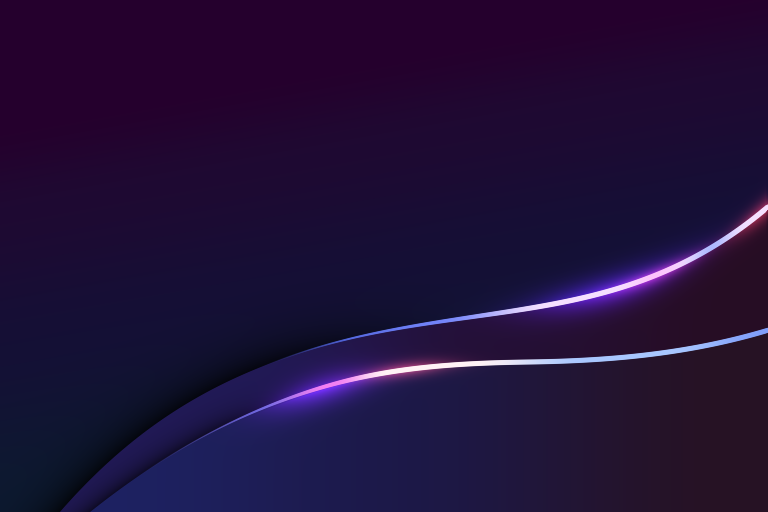
Reproduce this background procedurally as a WebGL 2 fragment shader.

```glsl
#version 300 es
precision highp float;

uniform vec2 u_resolution;
out vec4 fragColor;

// Cubic through two points a and b with the given end slopes
float hermite(float x, vec2 a, vec2 b, float slopeA, float slopeB) {
  float w = b.x - a.x;
  float t = clamp((x - a.x) / w, 0.0, 1.0);
  float s = 1.0 - t;
  return a.y * s * s * (1.0 + 2.0 * t) + b.y * t * t * (1.0 + 2.0 * s)
       + w * t * s * (slopeA * s - slopeB * t);
}

float upperCurve(float x) {
  if (x < 0.586) return hermite(x, vec2(0.117, 0.0), vec2(0.586, 0.311), 1.15, 0.33) + 1.15 * min(x - 0.117, 0.0);
  if (x < 0.977) return hermite(x, vec2(0.586, 0.311), vec2(0.977, 0.389), 0.33, 0.15);
  return hermite(x, vec2(0.977, 0.389), vec2(1.5, 0.596), 0.15, 0.85);
}

float lowerCurve(float x) {
  if (x < 0.645) return hermite(x, vec2(0.176, 0.0), vec2(0.645, 0.248), 0.8, 0.28) + 0.8 * min(x - 0.176, 0.0);
  if (x < 1.035) return hermite(x, vec2(0.645, 0.248), vec2(1.035, 0.293), 0.28, 0.015);
  return hermite(x, vec2(1.035, 0.293), vec2(1.5, 0.355), 0.015, 0.3);
}

// Signed distance across a curve, from its height and local slope
float across(float y, float height, float nextHeight) {
  float slope = (nextHeight - height) / 0.004;
  return (y - height) / sqrt(1.0 + slope * slope);
}

// Soft bump along the curve, centred at c
float bump(float x, float c, float width) {
  float d = (x - c) / width;
  return exp(-d * d);
}

// Tight core plus wide halo around a curve
float halo(float d, float width) {
  d = abs(d) / width;
  return 0.65 * exp(-d * 1.6) + 0.35 * exp(-d * d * 0.5);
}

float stroke(float d, float halfWidth, float pixel) {
  return 1.0 - smoothstep(-0.6 * pixel, 0.6 * pixel, abs(d) - halfWidth);
}

vec3 screen(vec3 base, vec3 light) {
  return 1.0 - (1.0 - base) * (1.0 - min(light, 1.0));
}

void main() {
  vec2 p = gl_FragCoord.xy / u_resolution * vec2(1.5, 1.0);
  float x = p.x;
  float pixel = 1.0 / u_resolution.y;
  float upper = across(p.y, upperCurve(x), upperCurve(x + 0.004));
  float lower = across(p.y, lowerCurve(x), lowerCurve(x + 0.004));

  // Tilted backdrop, plum above and navy below
  float tilt = p.y - 0.18 * x;
  vec3 color = mix(vec3(0.05, 0.10, 0.19), vec3(0.08, 0.06, 0.21), smoothstep(0.0, 0.36, tilt));
  color = mix(color, vec3(0.12, 0.035, 0.195), smoothstep(0.3, 0.62, tilt));
  color = mix(color, vec3(0.145, 0.0, 0.175), smoothstep(0.58, 0.76, tilt));

  // Shadow cast by the upper edge
  float upperShade = 1.0 - smoothstep(0.45, 0.95, x);
  color *= 1.0 - 0.75 * upperShade * exp(-max(upper, 0.0) / 0.035);

  // Ribbon between the curves
  vec3 ribbon = mix(vec3(0.13, 0.10, 0.34), vec3(0.14, 0.06, 0.21), smoothstep(0.45, 1.0, x));
  ribbon = mix(ribbon, vec3(0.15, 0.05, 0.14), smoothstep(0.95, 1.45, x));
  float lowerShade = 1.0 - smoothstep(0.4, 0.75, x);
  ribbon *= 1.0 - 0.6 * lowerShade * exp(-max(lower, 0.0) / 0.02);
  color = mix(color, ribbon, smoothstep(0.6, -0.6, upper / pixel));

  // Panel under the lower curve
  vec3 panel = mix(vec3(0.115, 0.13, 0.38), vec3(0.11, 0.095, 0.28), smoothstep(0.2, 0.85, x));
  panel = mix(panel, vec3(0.15, 0.07, 0.14), smoothstep(0.75, 1.45, x));
  color = mix(color, panel, smoothstep(0.6, -0.6, lower / pixel));

  // Glows on the upper curve
  color = screen(color, vec3(0.30, 0.08, 0.95) * bump(x, 1.19, 0.15) * halo(upper, 0.025));
  color = screen(color, vec3(0.75, 0.15, 0.70) * bump(x, 1.28, 0.09) * halo(upper, 0.011));
  color = screen(color, vec3(0.75, 0.16, 0.25) * bump(x, 1.49, 0.06) * halo(upper, 0.014));

  // Glows on the lower curve
  color = screen(color, vec3(0.36, 0.08, 0.95) * bump(x, 0.63, 0.10) * halo(lower + 0.006, 0.024));
  color = screen(color, vec3(0.85, 0.25, 0.40) * bump(x, 0.79, 0.09) * halo(lower, 0.012));

  // Upper bright line
  vec3 upperInk = mix(vec3(0.30, 0.38, 0.85), vec3(0.45, 0.52, 0.98), smoothstep(0.6, 0.88, x));
  upperInk = mix(upperInk, vec3(0.96, 0.88, 1.0), smoothstep(0.85, 1.08, x));
  upperInk = mix(upperInk, vec3(1.0, 0.72, 0.98), 0.7 * bump(x, 1.28, 0.05));
  upperInk = mix(upperInk, vec3(0.68, 0.73, 1.0), bump(x, 1.39, 0.04));
  float upperWidth = mix(0.001, 0.0052, smoothstep(0.5, 1.12, x));
  color = mix(color, upperInk, stroke(upper, upperWidth, pixel) * smoothstep(0.5, 0.7, x));

  // Lower bright line
  vec3 lowerInk = mix(vec3(0.45, 0.42, 0.90), vec3(0.95, 0.50, 0.95), smoothstep(0.5, 0.64, x));
  lowerInk = mix(lowerInk, vec3(1.0, 0.95, 0.96), smoothstep(0.65, 0.76, x));
  lowerInk = mix(lowerInk, vec3(0.66, 0.78, 1.0), smoothstep(0.92, 1.15, x));
  lowerInk = mix(lowerInk, vec3(0.50, 0.62, 0.98), smoothstep(1.3, 1.5, x));
  float lowerWidth = mix(0.001, 0.005, smoothstep(0.35, 0.78, x));
  color = mix(color, lowerInk, stroke(lower, lowerWidth, pixel) * smoothstep(0.25, 0.55, x));

  fragColor = vec4(color, 1.0);
}
```
